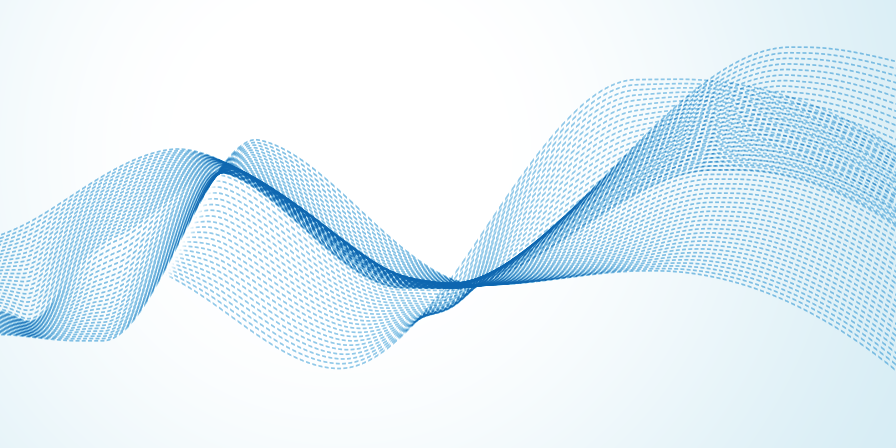
Reproduce this background procedurally as a Shadertoy shader.

```glsl
// Twisting ribbons of dotted blue lines flowing over a pale radial backdrop.

const vec3 CENTER_COLOR = vec3(1.0, 1.0, 1.0);
const vec3 RIM_COLOR    = vec3(0.825, 0.92, 0.955);
const vec3 LIGHT_INK    = vec3(0.34, 0.68, 0.87);
const vec3 DEEP_INK     = vec3(0.05, 0.40, 0.69);
const vec2 GLOW_CENTER  = vec2(0.76, 0.66);
const float LINE_HALF_WIDTH = 0.0018;
const float DASHES_PER_UNIT = 72.0;
const float DASH_DUTY  = 0.62;
const float DASH_SLANT = 0.21;   // phase shift from one line to the next
const float INK_STRENGTH = 1.15;

// Falling parabola that begins at x = start
float droop(float start, float x) {
    float u = max(x - start, 0.0);
    return u * u;
}

float bump(float x, float center, float width) {
    float u = (x - center) / width;
    return exp(-u * u);
}

// Heights of the four guide curves: crest, base, outer sweep, inner fold
vec4 guideCurves(float x) {
    float crest = 0.4635
        + 0.206 * smoothstep(-0.08, 0.40, x)
        - 0.3125 * smoothstep(0.39, 0.945, x)
        + 0.544 * smoothstep(0.977, 1.766, x)
        - 0.07 * smoothstep(1.80, 2.24, x);
    float base = 0.252
        - 0.015 * smoothstep(0.0, 0.18, x)
        + 0.456 * smoothstep(0.229, 0.578, x)
        - 0.328 * smoothstep(0.552, 1.07, x)
        + 0.0286 * smoothstep(1.09, 1.43, x)
        - 0.737 * droop(1.445, x);
    float sweep = 0.414
        - 0.242 * smoothstep(0.26, 0.755, x)
        + 0.656 * smoothstep(0.755, 1.42, x)
        - 0.64 * droop(1.51, x);
    float fold = 0.312
        - 0.032 * bump(x, 0.08, 0.06)
        + 0.149 * smoothstep(0.05, 0.26, x)
        + 0.161 * smoothstep(0.22, 0.508, x)
        - 0.266 * smoothstep(0.456, 0.90, x)
        + 0.26 * smoothstep(1.0, 1.59, x)
        - 0.97 * droop(1.64, x);
    return vec4(crest, base, sweep, fold);
}

// Bulge of the middle lines in the upper ribbon, lower ribbon and veil
vec3 bulges(float x) {
    float upper = 0.040 * bump(x, 0.76, 0.20) + 0.015 * bump(x, 1.27, 0.16);
    float lower = -0.030 * bump(x, 0.28, 0.12) - 0.026 * bump(x, 0.74, 0.18)
                - 0.025 * bump(x, 1.37, 0.20);
    return vec3(upper, lower, -0.055 * bump(x, 1.01, 0.085));
}

// Box-filtered coverage of a band of the given half width
float coverage(float dist, float halfWidth, float pixel) {
    return clamp((halfWidth - dist) / pixel + 0.5, 0.0, 1.0)
         * min(1.0, 2.0 * halfWidth / pixel);
}

// Ink of dashed lines between two curves (xy) with a bulge (z) between them
float sheet(vec2 p, vec3 curve, vec3 slopes, int count, float pixel) {
    float ink = 0.0;
    for (int i = 0; i < count; i++) {
        float t = (float(i) + 0.5) / float(count);
        vec3 weight = vec3(1.0 - t, t, 4.0 * t * (1.0 - t));
        float slope = dot(slopes, weight);
        float dist = abs(p.y - dot(curve, weight)) / sqrt(1.0 + slope * slope);
        float phase = fract(p.x * DASHES_PER_UNIT + float(i) * DASH_SLANT);
        float along = abs(phase - 0.5) / DASHES_PER_UNIT;
        ink += coverage(dist, LINE_HALF_WIDTH, pixel)
             * coverage(along, 0.5 * DASH_DUTY / DASHES_PER_UNIT, pixel);
    }
    return ink;
}

void mainImage(out vec4 fragColor, in vec2 fragCoord) {
    float pixel = 1.0 / iResolution.y;
    vec2 p = fragCoord * pixel;

    // Backdrop
    float rim = smoothstep(0.3, 1.65, distance(p, GLOW_CENTER));
    vec3 color = mix(CENTER_COLOR, RIM_COLOR, rim);

    // Guide curves, bulges and their slopes
    const float STEP = 0.002;
    vec4 h = guideCurves(p.x);
    vec4 s = (guideCurves(p.x + STEP) - guideCurves(p.x - STEP)) / (2.0 * STEP);
    vec3 b = bulges(p.x);
    vec3 bs = (bulges(p.x + STEP) - bulges(p.x - STEP)) / (2.0 * STEP);

    // Upper and lower halves of the main ribbon
    float ink = sheet(p, vec3(h.xw, b.x), vec3(s.xw, bs.x), 24, pixel)
              + sheet(p, vec3(h.wy, b.y), vec3(s.wy, bs.y), 25, pixel);

    // Outer veil, which opens at a slanted left border
    float veilStart = 0.378 + 0.5 * (p.y - 0.388);
    float veil = smoothstep(veilStart - 0.01, veilStart + 0.02, p.x);
    ink += 0.85 * veil * sheet(p, vec3(h.zw, b.z), vec3(s.zw, bs.z), 23, pixel);

    // Overlapping lines deepen the tint
    vec3 tint = mix(LIGHT_INK, DEEP_INK, smoothstep(0.4, 2.8, ink));
    color = mix(color, tint, 1.0 - exp(-INK_STRENGTH * ink));
    fragColor = vec4(color, 1.0);
}
```
